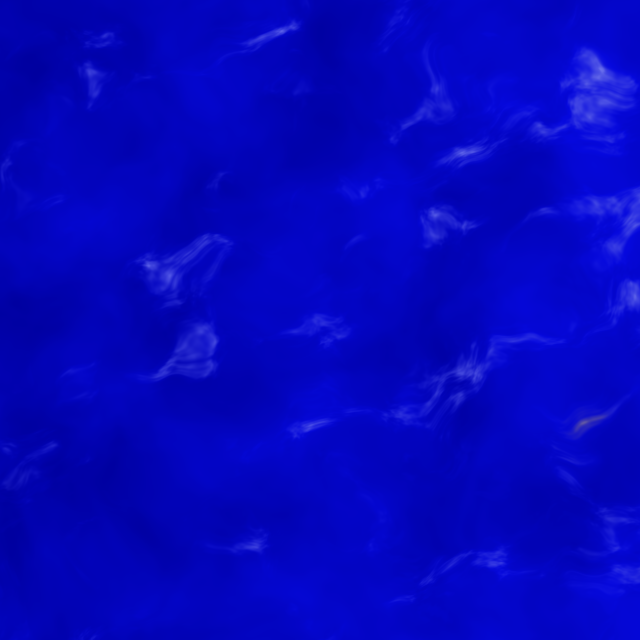
Write a Shadertoy shader that draws this texture.

```glsl
const vec3 DEEP_BLUE = vec3(0.0, 0.0, 0.62);
const vec3 VIVID_BLUE = vec3(0.02, 0.03, 0.85);
const vec3 PALE_VEIN = vec3(0.33, 0.35, 0.90);
const vec3 GREY_MINERAL = vec3(0.36, 0.32, 0.62);

// Unit gradient for a lattice cell
vec2 latticeGradient(vec2 cell) {
    vec3 p = fract(vec3(cell.xyx) * vec3(0.1031, 0.1030, 0.0973));
    p += dot(p, p.yzx + 33.33);
    float angle = 6.2832 * fract((p.x + p.y) * p.z);
    return vec2(cos(angle), sin(angle));
}

float gradientNoise(vec2 p) {
    vec2 cell = floor(p);
    vec2 f = p - cell;
    vec2 u = f * f * f * (f * (f * 6.0 - 15.0) + 10.0);
    vec2 right = vec2(1.0, 0.0);
    vec2 up = vec2(0.0, 1.0);
    float a = dot(latticeGradient(cell), f);
    float b = dot(latticeGradient(cell + right), f - right);
    float c = dot(latticeGradient(cell + up), f - up);
    float d = dot(latticeGradient(cell + 1.0), f - 1.0);
    return mix(mix(a, b, u.x), mix(c, d, u.x), u.y);
}

// Layered noise; each octave is rotated to hide the lattice
float fbm(vec2 p, int octaves, float gain) {
    const mat2 TURN = mat2(0.8, 0.6, -0.6, 0.8);
    float sum = 0.0;
    float amplitude = 1.0;
    for (int i = 0; i < octaves; i++) {
        sum += amplitude * gradientNoise(p);
        p = TURN * p * 2.03 + 17.3;
        amplitude *= gain;
    }
    return sum;
}

vec2 warp(vec2 p, float scale, float amount) {
    vec2 q = p * scale;
    return p + amount * vec2(fbm(q + 3.7, 3, 0.5), fbm(q + 41.2, 3, 0.5));
}

float softPatch(vec2 p, vec2 center, float radius) {
    vec2 d = (p - center) / radius;
    return exp(-dot(d, d));
}

// Ragged wisps, drawn out along a gentle upward slope
float veinField(vec2 p, float scale) {
    vec2 q = warp(p, 5.0, 0.08);
    vec2 slope = normalize(vec2(1.0, 0.45));
    vec2 along = vec2(dot(q, slope), dot(q, vec2(-slope.y, slope.x)));
    return fbm(along * scale * vec2(0.75, 1.25) + 8.6, 5, 0.55);
}

void mainImage(out vec4 fragColor, in vec2 fragCoord) {
    vec2 uv = fragCoord / iResolution.xy;

    // Cloudy ground, brightening to the right
    float cloud = fbm(warp(uv, 3.0, 0.08) * 4.5 + 12.4, 4, 0.5);
    float ground = 0.50 + 0.62 * cloud + 0.34 * (uv.x - 0.5);

    // Veins gather on the right and in two larger clusters
    float mineral = softPatch(uv, vec2(0.91, 0.33), 0.06);
    float cluster = softPatch(uv, vec2(0.94, 0.90), 0.08);
    float vein = veinField(uv, 8.0) + 0.22 * (uv.x - 0.6);
    vein += 0.36 * mineral + 0.36 * cluster;

    // Soft glow below the sharper pale wisps
    float glow = smoothstep(0.05, 0.50, vein);
    float wisp = smoothstep(0.27, 0.85, vein);
    float grain = fbm(uv * 42.0 + 5.1, 2, 0.5);
    wisp *= clamp(0.85 + 0.7 * grain, 0.0, 1.2);

    vec3 color = mix(DEEP_BLUE, VIVID_BLUE, clamp(ground + 0.28 * glow, 0.0, 1.08));
    vec3 veinColor = mix(PALE_VEIN, GREY_MINERAL, smoothstep(0.25, 0.8, mineral));
    color = mix(color, veinColor, clamp(wisp, 0.0, 1.0));

    // Tiny bright flecks in the densest veins
    float fleck = smoothstep(0.55, 0.95, vein) * smoothstep(0.15, 0.5, grain);
    color += 0.18 * fleck * vec3(1.0, 1.0, 0.3);

    fragColor = vec4(clamp(color, 0.0, 1.0), 1.0);
}
```
